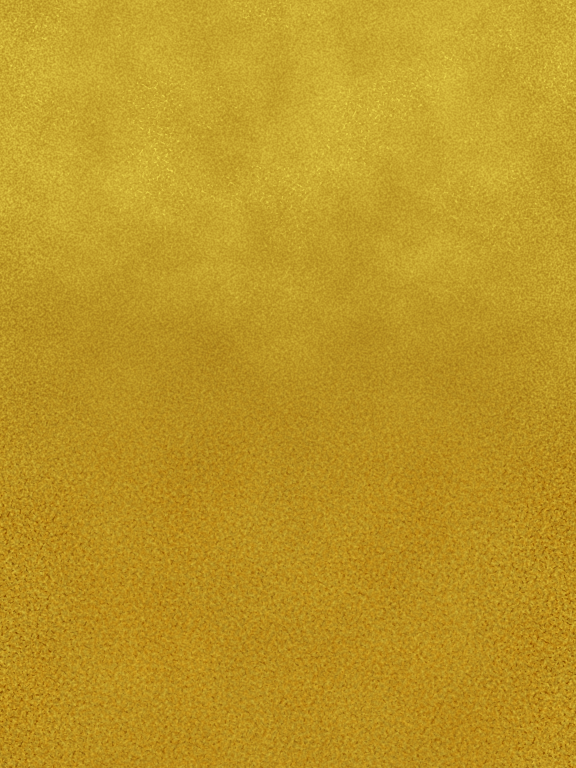
This texture is drawn by a Shadertoy shader. Its source:

```glsl
#define GRAIN_SCALE 215.0
#define CLOUD_SCALE 6.5
#define GRAIN_TOP 0.75
#define GRAIN_BOTTOM 1.05
#define CLOUD_STRENGTH 0.42
#define FLECK_STRENGTH 0.50
#define PIT_STRENGTH 0.60
#define DEEP_GOLD vec3(0.65, 0.49, 0.10)
#define MID_GOLD vec3(0.74, 0.60, 0.15)
#define PALE_GOLD vec3(0.83, 0.72, 0.23)
#define WARM_SHIFT vec3(0.012, -0.016, -0.026)

// Unit gradient direction for a lattice point
vec2 latticeGradient(ivec2 cell) {
    uint h = uint(cell.x) * 1597334677u ^ uint(cell.y) * 3812015801u;
    h = (h ^ (h >> 16)) * 2246822519u;
    h = (h ^ (h >> 13)) * 3266489917u;
    h ^= h >> 16;
    float angle = float(h & 65535u) / 65536.0 * 6.28318;
    return vec2(cos(angle), sin(angle));
}

float cornerValue(ivec2 cell, vec2 f, ivec2 corner) {
    return dot(latticeGradient(cell + corner), f - vec2(corner));
}

float gradientNoise(vec2 p) {
    ivec2 cell = ivec2(floor(p));
    vec2 f = fract(p);
    vec2 w = f * f * f * (f * (f * 6.0 - 15.0) + 10.0);
    float low = mix(cornerValue(cell, f, ivec2(0, 0)), cornerValue(cell, f, ivec2(1, 0)), w.x);
    float high = mix(cornerValue(cell, f, ivec2(0, 1)), cornerValue(cell, f, ivec2(1, 1)), w.x);
    return mix(low, high, w.y);
}

// Octaves are rotated to hide the lattice
float cloudNoise(vec2 p) {
    const mat2 turn = mat2(0.8, 0.6, -0.6, 0.8);
    float sum = 0.0, weight = 0.55;
    for (int i = 0; i < 5; i++) {
        sum += weight * gradientNoise(p);
        p = turn * p * 2.1 + 17.3;
        weight *= 0.72;
    }
    return sum;
}

void mainImage(out vec4 fragColor, in vec2 fragCoord) {
    vec2 uv = fragCoord / iResolution.xy;
    vec2 p = fragCoord / iResolution.y;
    const mat2 tilt = mat2(0.88, 0.47, -0.47, 0.88);

    // Broad light from above, with cloudy patches
    float cloud = cloudNoise(p * CLOUD_SCALE + 3.7);
    float height = uv.y + 0.08 * cloud;
    float upper = smoothstep(0.45, 0.82, height);
    float lower = 1.0 - smoothstep(0.25, 0.65, height);
    float rim = smoothstep(0.30, 0.50, abs(uv.x - 0.5));
    float tone = mix(0.31, 0.74, upper) + 0.08 * lower;
    tone += CLOUD_STRENGTH * cloud * mix(0.45, 1.0, upper);

    // Fine grain, coarser and rougher towards the bottom and the sides
    vec2 g = tilt * p * GRAIN_SCALE;
    float coarse = gradientNoise(g);
    float fine = gradientNoise(tilt * g * 1.75 + 41.0);
    float grain = mix(fine, coarse, 0.35 + 0.15 * lower);
    tone += grain * mix(GRAIN_TOP, GRAIN_BOTTOM, lower) * (1.0 + 0.35 * rim);

    // Bright flecks above, dark pits below
    float spots = gradientNoise(g * 1.2 + 83.0);
    float patches = smoothstep(-0.25, 0.35, cloudNoise(p * 7.0 + 29.0));
    tone += FLECK_STRENGTH * smoothstep(0.20, 0.45, spots) * patches * upper;
    float pits = smoothstep(0.20, 0.42, -spots) * lower;
    tone -= PIT_STRENGTH * pits * (0.7 + 0.5 * rim);

    // Gold ramp, continued past both ends for glints and pits
    vec3 color = tone < 0.5
        ? mix(DEEP_GOLD, MID_GOLD, tone * 2.0)
        : mix(MID_GOLD, PALE_GOLD, tone * 2.0 - 1.0);

    // Amber tint in the lower part
    float hue = gradientNoise(g * 0.8 + 131.0);
    color += WARM_SHIFT * lower * (0.6 + 0.5 * patches + 2.0 * hue);

    fragColor = vec4(clamp(color, 0.0, 1.0), 1.0);
}
```
